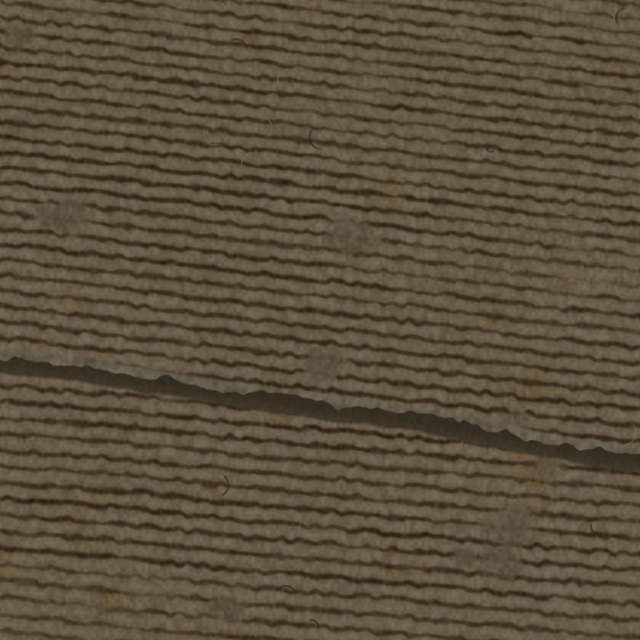
Write a WebGL 1 fragment shader that draws this texture.

```glsl
precision highp float;
uniform vec2 u_resolution;

float hash(vec2 p) {
  vec3 q = fract(vec3(p.xyx) * 0.1031);
  q += dot(q, q.yzx + 33.33);
  return fract((q.x + q.y) * q.z);
}

float noise(vec2 p) {
  vec2 i = floor(p), f = fract(p);
  f = f * f * (3.0 - 2.0 * f);
  return mix(mix(hash(i), hash(i + vec2(1.0, 0.0)), f.x),
             mix(hash(i + vec2(0.0, 1.0)), hash(i + 1.0), f.x), f.y);
}

float fbm(vec2 p) {
  float sum = 0.0, amp = 0.5;
  for (int i = 0; i < 4; i++) {
    sum += amp * noise(p);
    p = p * 2.03 + 17.3;
    amp *= 0.5;
  }
  return sum / 0.9375;
}

// Signed height above the sloping seam
float seamHeight(vec2 p) {
  float wobble = 0.006 * (noise(vec2(p.x * 14.0, 3.0)) - 0.5);
  return p.y - (0.434 - 0.13 * p.x - 0.026 * p.x * p.x) + wobble;
}

// Coverage of soft worn smudges
float smudges(vec2 p) {
  float cover = 0.0;
  for (int i = 0; i < 11; i++) {
    float k = float(i) + 1.0;
    vec2 center = vec2(hash(vec2(k, 4.7)), hash(vec2(k, 19.1)));
    vec2 d = (p - center) / mix(0.02, 0.05, hash(vec2(k, 8.3)));
    float r = length(d * vec2(1.0, 1.15)) + 0.9 * (fbm(p * 45.0 + k) - 0.5);
    cover = max(cover, 1.0 - smoothstep(0.55, 1.05, r));
  }
  return cover;
}

// Loose curled fibres: x is pale, y is dark
vec2 fibres(vec2 p) {
  vec2 cover = vec2(0.0);
  for (int i = 0; i < 22; i++) {
    float k = float(i) + 1.0;
    vec2 d = p - vec2(hash(vec2(k, 51.3)), hash(vec2(k, 77.9)));
    float turn = 6.2832 * hash(vec2(k, 31.7));
    float radius = mix(0.007, 0.02, hash(vec2(k, 12.9)));
    float arc = 1.0 - smoothstep(0.0007, 0.0026, abs(length(d) - radius));
    arc *= smoothstep(0.3, 0.7, dot(d / max(length(d), 0.0001), vec2(cos(turn), sin(turn))));
    if (hash(vec2(k, 63.1)) > 0.45) cover.x = max(cover.x, arc);
    else cover.y = max(cover.y, arc);
  }
  return cover;
}

void main() {
  vec2 p = gl_FragCoord.xy / u_resolution;
  float pixel = 1.0 / u_resolution.y;
  float height = seamHeight(p);
  float above = smoothstep(-0.004, 0.004, height);

  // Sloping ribs, slightly tighter toward the top
  float v = p.y + mix(0.09, 0.115, above) * p.x;
  v += 0.004 * (noise(p * vec2(5.0, 4.0)) - 0.5);
  float phase = 37.5 * v + 3.2 * v * v;
  phase += 0.28 * (noise(vec2(p.x * 75.0, phase * 1.3)) - 0.5);
  float row = floor(phase);
  float lineDist = abs(fract(phase) - 0.5);

  // Grooves fade and break along each row
  float worn = smudges(p);
  float patchy = fbm(p * vec2(3.5, 5.0) + 6.0);
  float broken = noise(vec2(p.x * 22.0 + 9.0 * hash(vec2(row, 2.0)), row * 7.0));
  float middle = exp(-5.0 * dot(p - vec2(0.38, 0.62), p - vec2(0.38, 0.62)));
  float depth = smoothstep(0.05, 0.65, 0.6 * patchy + 0.35 * broken + 0.25 * middle);
  depth *= mix(0.75, 1.0, hash(vec2(row, 5.0))) * (1.0 - 0.85 * worn);
  float width = 0.15 + 0.11 * depth + 0.05 * (broken - 0.5);
  float groove = depth * (1.0 - smoothstep(0.03, width + 20.0 * pixel, lineDist));

  // Woven surface with broad tints and fine grain
  float grain = noise(p * vec2(210.0, 165.0));
  float fleck = noise(p * vec2(110.0, 85.0) + 40.0);
  vec3 color = mix(vec3(0.385, 0.33, 0.25), vec3(0.415, 0.367, 0.297), fbm(p * 6.0 + 30.0));
  color = mix(color, vec3(0.39, 0.315, 0.2), 0.6 * smoothstep(0.62, 0.85, fbm(p * 18.0 + 80.0)));
  color += 0.022 * smoothstep(0.25, 0.5, lineDist);
  color = mix(color, vec3(0.345, 0.303, 0.237), 0.75 * worn);
  color = mix(color, vec3(0.185, 0.138, 0.082), 0.92 * groove);
  color += 0.065 * (grain - 0.5) + 0.05 * (fleck - 0.5);

  vec2 curls = fibres(p);
  color = mix(color, vec3(0.45, 0.4, 0.32), 0.5 * curls.x);
  color = mix(color, vec3(0.2, 0.15, 0.1), 0.6 * curls.y);

  // Frayed pale lip over the dark open seam
  float ragged = 0.013 * noise(vec2(p.x * 34.0, 1.0)) + 0.006 * noise(vec2(p.x * 95.0, 8.0));
  float top = 0.019 - ragged;
  float bottom = -0.017 + 0.006 * (noise(vec2(p.x * 40.0, 12.0)) - 0.5);
  float lip = smoothstep(top - 0.002, top + 0.002, height)
            * (1.0 - smoothstep(0.018, 0.026, height));
  vec3 lipColor = vec3(0.385, 0.36, 0.295) + 0.1 * (fleck - 0.5) + 0.05 * (grain - 0.5);
  color = mix(color, lipColor, 0.85 * lip);
  float gap = smoothstep(bottom - 0.004, bottom + 0.004, height)
            * (1.0 - smoothstep(top - 0.002, top + 0.002, height));
  vec3 gapColor = mix(vec3(0.25, 0.22, 0.16), vec3(0.2, 0.18, 0.13), smoothstep(-0.018, 0.006, height));
  color = mix(color, gapColor + 0.03 * (grain - 0.5), gap);

  gl_FragColor = vec4(color, 1.0);
}
```
